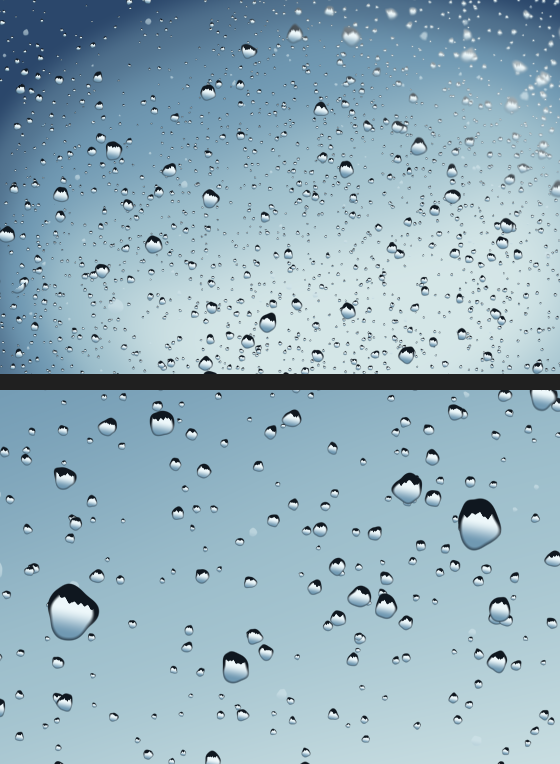
Top, the full canvas; bottom, a detail of the centre.
This texture is drawn by a Shadertoy shader. Its source:

```glsl
// Rain drops on a window pane before a blue dusk sky that pales downwards.
// Four jittered grids of drops, fine to coarse, lie over a vignetted gradient;
// each drop shows an upside-down view: dark ground on top, bright sky below.

const vec3 INK   = vec3(0.06, 0.09, 0.12);
const vec3 NAVY  = vec3(0.17, 0.28, 0.42);
const vec3 SLATE = vec3(0.32, 0.45, 0.56);
const vec3 STEEL = vec3(0.44, 0.60, 0.70);
const vec3 MIST  = vec3(0.62, 0.75, 0.80);
const vec3 PALE  = vec3(0.83, 0.90, 0.905);
const vec3 GLINT = vec3(0.93, 0.97, 0.98);

const int   LAYERS      = 4;
const float FINE_CELL   = 0.026;  // grid size of the smallest drops
const float CELL_GROWTH = 1.7;    // grid size ratio between layers
const float DENSITY     = 0.58;   // chance that a cell holds a drop
const float MIN_RADIUS  = 0.07;   // in cells
const float MAX_RADIUS  = 0.175;
const float WOBBLE      = 0.30;   // outline irregularity
const float FLAT_SHARE  = 0.05;   // drops without a dark rim

vec3 hash3(vec2 p) {
    vec3 q = fract(p.xyx * vec3(0.1031, 0.1030, 0.0973));
    q += dot(q, q.yxz + 33.33);
    return fract((q.xxy + q.yzz) * q.zyx);
}

float gradDot(vec2 cell, vec2 offset) {
    float a = 6.2832 * hash3(cell + 71.0).x;
    return dot(vec2(cos(a), sin(a)), offset);
}

// Gradient noise, about -0.7 to 0.7
float noise(vec2 p) {
    vec2 i = floor(p), f = p - i;
    vec2 u = f * f * f * (f * (f * 6.0 - 15.0) + 10.0);
    vec2 e = vec2(1.0, 0.0);
    return mix(mix(gradDot(i, f), gradDot(i + e, f - e), u.x),
               mix(gradDot(i + e.yx, f - e.yx), gradDot(i + 1.0, f - 1.0), u.x), u.y);
}

// Sky brightness turned into colour, darkened towards the corners
vec3 sky(vec2 uv) {
    vec2 c = uv - 0.5;
    float t = 0.12 + 0.32 * uv.x + 0.75 * (1.0 - uv.y);
    t -= 0.55 * smoothstep(0.12, 0.6, dot(c, c)) + 0.15 * exp(-8.0 * uv.x);
    t += 0.04 * noise(uv * 3.0);
    vec3 col = mix(NAVY, SLATE, smoothstep(-0.02, 0.25, t));
    col = mix(col, STEEL, smoothstep(0.22, 0.46, t));
    col = mix(col, MIST, smoothstep(0.42, 0.66, t));
    return mix(col, PALE, smoothstep(0.62, 0.92, t));
}

// Colour (rgb) and coverage (a) of a drop; q is in units of its radius
vec4 drop(vec2 q, vec3 rnd, float seed, float soft, float blur) {
    // Outline: tilted, stretched, slightly tapered and wobbly
    float tilt = 1.6 * (rnd.x - 0.5);
    vec2 s = mat2(cos(tilt), -sin(tilt), sin(tilt), cos(tilt)) * q;
    s *= vec2(1.0 + 0.16 * s.y, mix(1.0, 0.78, rnd.y));
    float len = length(s);
    vec2 dir = s / max(len, 0.001);
    float d = len - 1.0 - WOBBLE * noise(dir * 0.9 + seed);
    float cover = 1.0 - smoothstep(-soft, soft, d);

    // Inverted skyline and a rim that is thin below
    float skyline = 0.36 + 0.45 * noise(vec2(q.x * 1.6, seed))
                  + 0.25 * noise(vec2(q.x * 5.0, seed + 9.0));
    float lean = q.y + 0.5 * (rnd.z - 0.4) * q.x;
    float ground = smoothstep(-soft, soft, lean - skyline);
    float rimWidth = mix(0.12, 0.30, smoothstep(-0.6, 0.5, lean));
    float rim = smoothstep(-rimWidth - soft, -rimWidth + soft + 0.1, d);
    float dark = max(ground, rim * mix(0.65, 1.0, smoothstep(-0.8, 0.2, lean)));

    // Refracted sky, bright under the skyline and blue at the bottom
    vec3 inner = mix(STEEL, GLINT, smoothstep(-1.0, 0.15, q.y + 0.2 * q.x));
    float isFlat = step(rnd.z, FLAT_SHARE);
    inner = mix(inner, mix(MIST, GLINT, 0.55), 0.8 * isFlat);
    inner = mix(inner, GLINT, 0.55 * blur);
    dark *= (1.0 - isFlat) * (1.0 - 0.72 * blur);
    return vec4(mix(inner, INK, dark), cover * mix(1.0, 0.6, isFlat));
}

void mainImage(out vec4 fragColor, in vec2 fragCoord) {
    vec2 uv = fragCoord / iResolution.xy;
    vec2 p = fragCoord / iResolution.y;
    float pixel = 1.0 / iResolution.y;
    vec3 col = sky(uv);

    // The pane falls out of focus in the upper right
    float blur = smoothstep(1.25, 1.75, uv.x + uv.y);
    // Fewer drops in the upper left
    float sparse = 1.0 - 0.45 * smoothstep(0.1, 0.8, uv.y - uv.x);

    float cell = FINE_CELL;
    for (int layer = 0; layer < LAYERS; layer++) {
        vec2 home = floor(p / cell);
        for (int k = 0; k < 9; k++) {
            vec2 id = home + vec2(k % 3, k / 3) - 1.0;
            vec2 key = id + 57.0 * float(layer + 1);
            vec3 place = hash3(key);
            vec3 rnd = hash3(key + 213.0);
            vec2 center = (id + 0.5 + 0.86 * (place.xy - 0.5)) * cell;

            // Loose vertical runs of drops
            float runs = 1.0 + 0.8 * noise(center * vec2(14.0, 3.0) + 5.0);
            if (place.z > DENSITY * runs * sparse) continue;

            float size = hash3(key + 431.0).x;
            float radius = cell * mix(MIN_RADIUS, MAX_RADIUS, size * sqrt(size));
            float soft = 0.8 * pixel / radius + 0.28 * blur;
            vec4 bead = drop((p - center) / radius, rnd, 40.0 * rnd.x + 3.0, soft, blur);
            col = mix(col, bead.rgb, bead.a);
        }
        cell *= CELL_GROWTH;
    }
    fragColor = vec4(col, 1.0);
}
```
